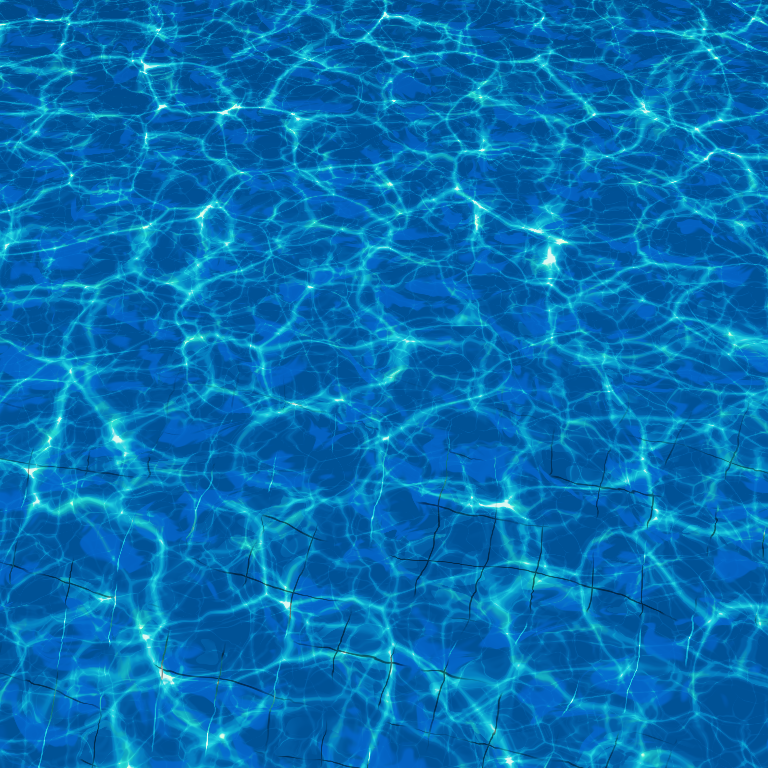
This texture is drawn by a Shadertoy shader. Its source:

```glsl
// Sunlit pool water seen at a slant: bright caustic nets over a blue tiled floor.
// Cellular noise, bent by layered sines and laid out in perspective, gives the
// light nets; their summed light picks a colour from a deep blue to white ramp.

#define HORIZON 2.2      // height of the vanishing line, in canvas heights
#define DEPTH 2.4        // stretch of the water plane away from the viewer
#define CELLS 5.6        // caustic cells across the near edge
#define BEND 0.15        // broad bending of the nets
#define CURL 0.06        // fine bending of the nets
#define LINE_WIDTH 0.055 // mean filament width, in cells
#define HAZE 0.02        // strength of the soft light patches
#define FLECKS 0.17      // strength of the small crisp light flecks
#define BLUE_PATCH 0.7   // strength of the saturated blue patches
#define TILE 0.075       // tile size on the floor
#define GROUT 0.0016     // half width of the tile joints

const vec3 DEEP  = vec3(0.00, 0.32, 0.59);
const vec3 BASE  = vec3(0.01, 0.37, 0.65);
const vec3 MID   = vec3(0.02, 0.50, 0.76);
const vec3 CYAN  = vec3(0.04, 0.63, 0.81);
const vec3 AQUA  = vec3(0.13, 0.82, 0.88);
const vec3 FOAM  = vec3(0.84, 0.97, 0.95);
const vec3 ROYAL = vec3(0.02, 0.41, 0.83);

vec2 hash2(vec2 c) {
    vec3 q = fract(c.xyx * vec3(0.1031, 0.1030, 0.0973));
    q += dot(q, q.yzx + 33.33);
    return fract((q.xx + q.yz) * q.zy);
}

// Layered, rotated sines: a smooth, irregular vector field
vec2 sway(vec2 p, float seed) {
    vec2 sum = vec2(0.0);
    float amp = 1.0;
    for (int i = 0; i < 4; i++) {
        p = mat2(1.28, 0.96, -0.96, 1.28) * p + seed;
        sum += amp * vec2(sin(p.y + seed), cos(p.x + 1.7 * seed));
        p += 0.5 * sum;
        amp *= 0.6;
    }
    return sum;
}

// Distances to the three nearest cell centres, in order
vec3 cells(vec2 p) {
    vec2 home = floor(p);
    vec3 near = vec3(9.0);
    for (int y = -1; y <= 1; y++)
    for (int x = -1; x <= 1; x++) {
        vec2 cell = home + vec2(x, y);
        float d = length(cell + 0.1 + 0.8 * hash2(cell + 40.0) - p);
        if (d < near.x) near = vec3(d, near.xy);
        else if (d < near.y) near = vec3(near.x, d, near.y);
        else near.z = min(near.z, d);
    }
    return near;
}

// One net: sharp filaments, fainter side folds and flares at the knots
float causticNet(vec2 p, float seed) {
    vec2 bent = p + BEND * sway(p * 0.9, seed);
    bent += CURL * sway(bent * 2.6, seed + 3.0);
    vec3 near = cells(bent);
    float gap = near.y - near.x;
    vec2 vary = sway(p * 1.5, seed + 5.0);
    float power = smoothstep(-1.5, 1.6, vary.x);
    float width = LINE_WIDTH * mix(0.5, 1.6, power);
    float line = pow(width * width / (width * width + gap * gap), 1.6);
    float fold = exp(-pow((gap - 0.2 - 0.08 * vary.y) / 0.03, 2.0));
    float knot = exp(-(near.z - near.x) / 0.07);
    float glow = exp(-gap / 0.12);
    return line * mix(0.45, 1.0, power) + 0.28 * fold * power
         + 0.12 * glow + 0.9 * knot * power * power;
}

float joint(float t) {
    float d = abs(fract(t) - 0.5) * TILE;
    return 1.0 - smoothstep(0.2 * GROUT, GROUT, d);
}

vec3 waterColour(float light) {
    vec3 c = mix(DEEP, BASE, smoothstep(0.0, 0.15, light));
    c = mix(c, MID, smoothstep(0.16, 0.33, light));
    c = mix(c, CYAN, smoothstep(0.34, 0.53, light));
    c = mix(c, AQUA, smoothstep(0.53, 0.82, light));
    return mix(c, FOAM, smoothstep(0.82, 1.12, light));
}

void mainImage(out vec4 fragColor, in vec2 fragCoord) {
    vec2 uv = fragCoord / iResolution.xy;

    // Perspective water plane
    float far = HORIZON / (HORIZON - uv.y);
    vec2 p = CELLS * vec2((uv.x - 0.5) * far, DEPTH * far);

    // Two nets share cells for doubled filaments, finer ones fill in
    float light = 0.55 * causticNet(p, 1.0);
    light += 0.36 * causticNet(p, 2.3);
    light += 0.32 * causticNet(p * 1.7 + 7.0, 4.1);
    light += 0.24 * causticNet(p * 2.6 + 19.0, 6.7);
    light += 0.15 * causticNet(p * 4.1 + 31.0, 7.9);

    // Soft patches, and crisp flecks of bent light gathered in them
    vec2 patches = sway(p * vec2(0.9, 1.1), 3.2);
    vec2 ripples = sway(p * 3.2 + patches, 8.4);
    vec2 grains = sway(p * vec2(6.5, 8.5) + ripples, 5.6);
    light += HAZE * (patches.x + ripples.x) + 0.035 * grains.x - 0.02;
    light += FLECKS * smoothstep(0.3, 0.7, grains.y) * smoothstep(-0.4, 1.2, ripples.x);

    // Tile joints on the floor: dark in places, glinting in others
    vec2 floorPos = uv + 0.008 * sway(p * 1.2, 9.1) + 0.0012 * grains;
    float upright = joint((floorPos.x - 0.22 * floorPos.y) / TILE);
    float level = joint((floorPos.y + 0.25 * floorPos.x) / TILE);
    float nearness = 1.0 - smoothstep(0.30, 0.58, uv.y);
    float shade = max(upright, level) * smoothstep(-0.2, 1.2, 0.6 * patches.y + ripples.x);
    float glint = upright * smoothstep(0.3, 1.3, ripples.y - 0.6 * patches.y);
    light += 0.55 * glint * nearness;

    // Colour: ramp, small saturated patches, darker far water
    vec3 colour = waterColour(light);
    float royal = smoothstep(0.3, 0.9, 0.55 * ripples.y + 0.6 * grains.x);
    royal *= 1.0 - smoothstep(0.35, 0.58, light);
    colour = mix(colour, ROYAL, BLUE_PATCH * royal);
    float green = smoothstep(0.9, 1.4, grains.x - 0.4 * ripples.y) * smoothstep(0.2, 0.45, light);
    colour += green * vec3(0.03, 0.04, -0.05);
    colour *= 1.0 - 0.5 * shade * nearness;
    colour *= 1.0 - 0.08 * smoothstep(0.7, 1.0, uv.y) * (1.0 - smoothstep(0.3, 0.6, light));
    fragColor = vec4(colour, 1.0);
}
```
